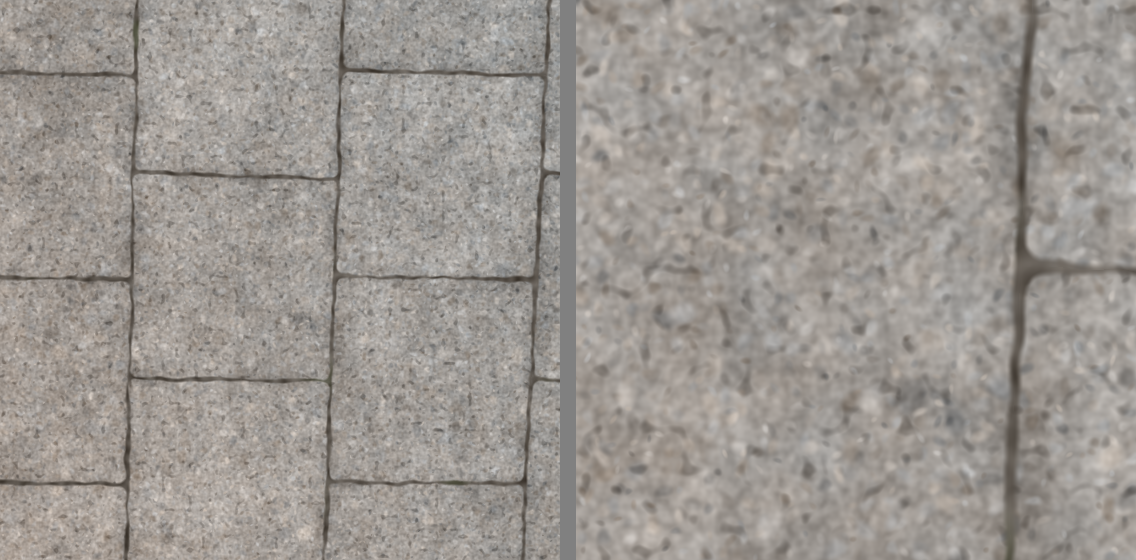
Left, the full canvas; right, a detail of the centre.
A WebGL 1 fragment shader for this texture:

```glsl
precision highp float;
// Weathered exposed-aggregate paving: square slabs in half-offset columns.
// A tilted grid and rounded-box distance give the joints; layers of scattered
// elliptical chips over gradient noise give the stone.
uniform vec2 u_resolution;

vec3 hash3(vec2 p) {
  vec3 q = fract(p.xyx * vec3(0.1031, 0.1030, 0.0973));
  q += dot(q, q.yxz + 33.33);
  return fract((q.xxy + q.yzz) * q.zyx);
}

float corner(vec2 id, vec2 offset) {
  float angle = 6.2832 * hash3(id).x;
  return dot(vec2(cos(angle), sin(angle)), offset);
}

// Gradient noise, roughly -0.7 to 0.7
float noise(vec2 p) {
  vec2 i = floor(p), f = fract(p);
  vec2 s = f * f * f * (f * (f * 6.0 - 15.0) + 10.0);
  vec2 e = vec2(1.0, 0.0);
  return mix(mix(corner(i, f), corner(i + e, f - e), s.x),
             mix(corner(i + e.yx, f - e.yx), corner(i + 1.0, f - 1.0), s.x), s.y);
}

// Blend one scattered chip per grid cell over the given colour
vec3 addChips(vec3 color, vec2 p, float density, float opacity) {
  vec2 cell = floor(p);
  for (int j = -1; j <= 1; j++) {
    for (int i = -1; i <= 1; i++) {
      vec2 id = cell + vec2(float(i), float(j));
      vec3 place = hash3(id + 17.0);
      vec3 look = hash3(id + 91.0);
      vec2 d = p - id - 0.2 - 0.6 * place.xy;
      float c = cos(6.2832 * place.z), s = sin(6.2832 * place.z);
      d = vec2(c * d.x + s * d.y, c * d.y - s * d.x) * vec2(0.7, 1.0);
      float radius = 0.2 + 0.27 * look.x * look.x;
      float cover = 1.0 - smoothstep(radius * 0.3, radius * 1.25, length(d));
      float hue = fract(look.z * 37.0) - 0.4;
      vec3 chip = mix(vec3(0.41, 0.395, 0.38), vec3(0.84, 0.83, 0.82), look.z);
      chip += hue * vec3(0.07, 0.0, -0.07);
      color = mix(color, chip, cover * opacity * step(look.y, density));
    }
  }
  return color;
}

void main() {
  vec2 p = gl_FragCoord.xy / u_resolution;

  // Uneven slab edges on a slightly fanned grid
  vec2 w = p + 0.0050 * vec2(noise(p * 8.0), noise(p * 8.0 + 40.0))
             + 0.0040 * vec2(noise(p * 36.0), noise(p * 36.0 + 70.0));
  float u = (w.x - 0.224 - 0.022 * w.y) / (0.355 + 0.013 * w.y);
  float column = floor(u);
  float tilt = 0.004 + 0.008 * p.y;
  float v = (w.y - 0.138 + tilt * (fract(u) - 0.5)) / 0.366;
  v += 0.5 * mod(column + 1.0, 2.0);
  vec2 slab = vec2(column, floor(v));
  vec3 slabRandom = hash3(slab + 23.0);

  // Distance from the slab outline, negative inside
  vec2 q = abs(fract(vec2(u, v)) - 0.5) * vec2(0.361, 0.366) - vec2(0.1805, 0.183) + 0.014;
  float edge = length(max(q, 0.0)) + min(max(q.x, q.y), 0.0) - 0.014;

  // Cement with mottling and grain
  vec3 color = vec3(0.637, 0.618, 0.598);
  color += 0.09 * noise(p * 55.0 + 9.0);
  color += vec3(0.018, 0.0, -0.015) * noise(p * 24.0 + 31.0);

  // Coarse to fine aggregate, shuffled per slab
  vec2 shift = floor(slabRandom.xy * 90.0) + 100.0;
  vec2 bent = p + 0.004 * vec2(noise(p * 70.0), noise(p * 70.0 + 55.0));
  color = addChips(color, bent * 105.0 + shift, 0.70, 0.46);
  color = addChips(color, bent * 64.0 + shift * 2.0, 0.55, 0.52);
  color = addChips(color, bent * 36.0 + shift * 3.0, 0.20, 0.52);
  color += 0.11 * noise(p * 140.0) + 0.05 * noise(p * 230.0 + 12.0);

  // Dark pits between chips
  color -= 0.13 * smoothstep(0.22, 0.5, noise(p * 84.0 + 83.0));

  // Broad stains and slab tint, warmer towards the lower left
  color += 0.060 * noise(p * 5.0 + 6.0) + 0.065 * noise(p * 14.0);
  color += 0.055 * noise(p * 27.0 + 38.0);
  color += (slabRandom.z - 0.5) * 0.035;
  color += vec3(0.024, 0.002, -0.012) * (0.9 - p.x - 0.7 * p.y);

  // Worn, dirty rims, heavier in patches
  float grime = max(0.45 + 1.2 * noise(p * 17.0 + 64.0), 0.1);
  color *= 1.0 - 0.24 * grime * exp(min(edge, 0.0) / 0.013);

  // Joints of varying width, filled with soil and a little moss
  float halfWidth = 0.0026 + 0.0034 * noise(p * 15.0 + 15.0);
  float joint = smoothstep(-halfWidth - 0.0030, -halfWidth + 0.0020, edge);
  vec3 soil = vec3(0.315, 0.288, 0.258) + 0.20 * noise(p * 60.0 + 48.0);
  float moss = smoothstep(0.25, 0.5, noise(p * 8.0 + 27.0));
  soil = mix(soil, vec3(0.27, 0.31, 0.19), 0.5 * moss);
  color = mix(color, soil, joint * clamp(0.88 + 0.4 * noise(p * 25.0), 0.0, 1.0));

  gl_FragColor = vec4(clamp(color, 0.0, 1.0), 1.0);
}
```
